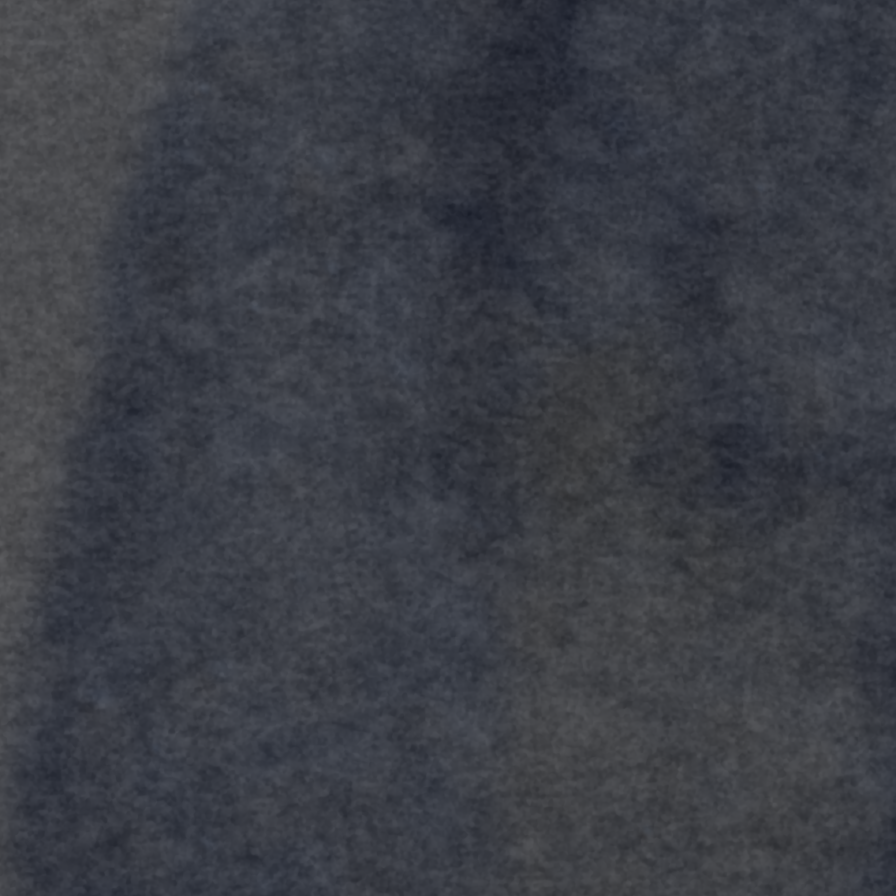
A three.js fragment shader for this texture:

```glsl
// Worn slate-blue cloth: a pale grey strip on the left, a warm patch lower right
// and dark stains running down from the top. Broad stains are warped distance
// fields; mottling and weave are layers of smooth cellular noise.
varying vec2 vUv;

vec2 hash2(vec2 p) {
  return fract(sin(vec2(dot(p, vec2(127.1, 311.7)), dot(p, vec2(269.5, 183.3)))) * 4375.85);
}

// Smooth cellular noise: nearby cell values blended by distance, about -0.5 to 0.5
float cells(vec2 p) {
  vec2 id = floor(p);
  vec2 f = p - id;
  float sum = 0.0;
  float total = 0.0;
  for (int y = -1; y <= 1; y++) {
    for (int x = -1; x <= 1; x++) {
      vec2 o = vec2(float(x), float(y));
      vec2 d = o + hash2(id + o) - f;
      float w = exp(-4.0 * dot(d, d));
      sum += w * (hash2(id + o + 57.3).x - 0.5);
      total += w;
    }
  }
  return sum / total;
}

// Soft stain around the segment a-b
float stain(vec2 p, vec2 a, vec2 b, float width) {
  vec2 ab = b - a;
  float t = clamp(dot(p - a, ab) / dot(ab, ab), 0.0, 1.0);
  float d = length(p - a - ab * t) / width;
  return exp(-d * d);
}

// Cloudy mottling, strongest in the middle and finer layers
float mottling(vec2 p) {
  float sum = 0.0;
  float scale = 7.0;
  float gain = 0.026;
  for (int i = 0; i < 4; i++) {
    sum += gain * cells(p * scale + float(i) * 17.0);
    p = mat2(0.92, 0.39, -0.39, 0.92) * p;
    scale *= 2.1;
    gain *= 1.1;
  }
  return sum;
}

// Scattered smudges: pale blue flecks, each with a dark lower edge
float flecks(vec2 p) {
  float sum = 0.0;
  for (int i = 0; i < 22; i++) {
    vec2 h = hash2(vec2(float(i), 4.0));
    vec2 r = hash2(vec2(float(i), 9.0));
    vec2 d = (p - h) / mix(0.005, 0.022, r.x * r.x);
    sum += (0.3 + 0.7 * r.y) * (exp(-dot(d, d)) - 0.6 * exp(-dot(d + 0.9, d + 0.9)));
  }
  return sum;
}

void main() {
  vec2 uv = vUv;
  vec2 warp = vec2(cells(uv * 9.0), cells(uv * 9.0 + 31.0))
            + 0.7 * vec2(cells(uv * 26.0 + 5.0), cells(uv * 26.0 + 63.0));
  vec2 p = uv + 0.065 * warp;

  vec3 slate = vec3(0.235, 0.248, 0.281);
  vec3 ink = vec3(0.135, 0.148, 0.195);
  vec3 warmGrey = vec3(0.257, 0.263, 0.278);
  vec3 paleGrey = vec3(0.308, 0.310, 0.320);

  // Warm patch with a steep left border
  float warm = smoothstep(0.48, 0.62, p.x - 0.06 * p.y)
             * smoothstep(0.72, 0.35, p.y)
             * smoothstep(1.04, 0.86, p.x);
  vec3 color = mix(slate, warmGrey, 0.85 * warm);
  color -= vec3(0.008, 0.012, 0.024) * stain(p, vec2(0.62, 0.56), vec2(0.74, 0.44), 0.10);

  // Slanted strip border, with a dark margin on its right
  float border = 0.005 + 0.04 * uv.y + 0.165 * uv.y * uv.y;
  float off = uv.x - border + 0.025 * warp.x;
  float margin = exp(-pow((off - 0.065) / 0.07, 2.0)) * smoothstep(0.95, 0.50, uv.y);

  // Dark stains
  float dark = 0.50 * stain(p, vec2(0.60, 1.02), vec2(0.54, 0.74), 0.10);
  dark += 0.28 * stain(p, vec2(0.62, 0.97), vec2(0.76, 0.72), 0.040);
  dark += 0.30 * stain(p, vec2(0.76, 0.70), vec2(0.81, 0.48), 0.050);
  dark += 0.32 * stain(p, vec2(0.80, 0.50), vec2(1.00, 0.48), 0.060);
  dark += 0.18 * stain(p, vec2(0.54, 0.70), vec2(0.53, 0.35), 0.050);
  dark += 0.28 * margin;
  dark += 0.30 * smoothstep(0.955, 0.99, p.x) * smoothstep(0.50, 0.25, p.y);
  dark += 0.14 * smoothstep(0.35, 0.0, p.y) * smoothstep(0.55, 0.35, p.x);
  dark += 0.12 * smoothstep(0.45, 0.95, p.x) * smoothstep(0.60, 0.90, p.y);
  color = mix(color, ink, min(dark, 0.75));

  float strip = smoothstep(0.040, -0.030, off);
  color = mix(color, paleGrey, 0.90 * strip);

  // Mottling, hue drift and flecks, calmer on the strip
  float calm = 1.0 - 0.55 * strip;
  color += calm * mottling(uv + 0.015 * warp) * vec3(1.03, 1.0, 0.93);
  color += calm * 0.016 * cells(uv * 18.0 + 80.0) * vec3(0.6, 0.1, -0.7);
  color += calm * flecks(uv + 0.012 * warp) * vec3(0.036, 0.046, 0.058);

  // Woven grain: streaks stretched sideways, then finer round fibres
  float grain = 0.036 * cells(uv * vec2(50.0, 100.0))
              + 0.056 * cells(uv * vec2(135.0, 180.0) + 11.0)
              + 0.050 * cells(uv * vec2(240.0, 220.0) + 29.0);
  gl_FragColor = vec4(color + grain, 1.0);
}
```
